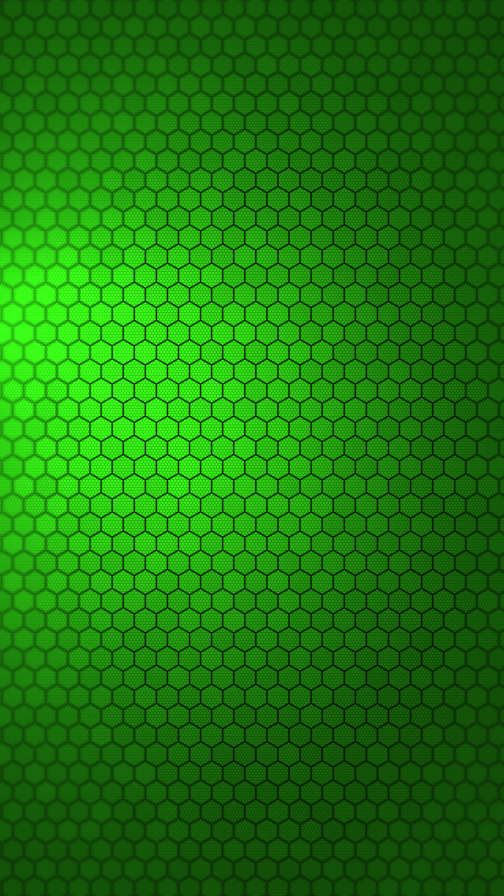
Reproduce this pattern procedurally as a Shadertoy shader.

```glsl
const float CELLS_ACROSS = 22.8;
const vec2  GRID_CENTER = vec2(0.398, 0.5);
const float LINE_HALF_WIDTH = 0.034;   // in cell widths
const float LINE_STRENGTH = 0.8;
const float LINE_FADE = 0.4;           // loss of line strength out of focus
const float MESH_PER_CELL = 7.0;
const float MESH_STRENGTH = 0.22;
const float CELL_VARIATION = 0.04;
const float MAX_BLUR = 0.13;           // in cell widths

const vec3  GREEN = vec3(0.225, 1.0, 0.095);
const float AMBIENT = 0.31;
const float GLOW = 0.73;
const vec2  GLOW_CENTER = vec2(0.26, 0.55);
const vec2  GLOW_SIZE = vec2(0.36, 0.215);
const float STREAK = 0.2;
const vec2  STREAK_CENTER = vec2(0.0, 0.66);
const vec2  STREAK_SIZE = vec2(0.2, 0.06);
const vec2  FOCUS_CENTER = vec2(0.55, 0.47);
const vec2  FOCUS_SIZE = vec2(0.58, 0.55);

const vec2 HEX_PERIOD = vec2(1.0, 1.7320508);

float hash(vec2 p) {
    vec3 q = fract(p.xyx * vec3(0.1031, 0.1030, 0.0973));
    q += dot(q, q.yzx + 33.33);
    return fract((q.x + q.y) * q.z);
}

float gaussian(vec2 p, vec2 center, vec2 size) {
    vec2 d = (p - center) / size;
    return exp(-0.5 * dot(d, d));
}

// Offset from the nearest center of a pointy-top hexagon grid
vec2 hexOffset(vec2 p) {
    vec2 halfPeriod = 0.5 * HEX_PERIOD;
    vec2 a = mod(p, HEX_PERIOD) - halfPeriod;
    vec2 b = mod(p - halfPeriod, HEX_PERIOD) - halfPeriod;
    return dot(a, a) < dot(b, b) ? a : b;
}

float hexEdgeDistance(vec2 offset) {
    vec2 q = abs(offset);
    return 0.5 - max(q.x, dot(q, vec2(0.5, 0.8660254)));
}

void mainImage(out vec4 fragColor, in vec2 fragCoord) {
    vec2 uv = fragCoord / iResolution.xy;
    vec2 p = (fragCoord - GRID_CENTER * iResolution.xy) * CELLS_ACROSS / iResolution.x;
    float pixel = CELLS_ACROSS / iResolution.x;

    // Focus falls off toward the borders
    float defocus = smoothstep(0.55, 1.0, length((uv - FOCUS_CENTER) / FOCUS_SIZE));

    // Hexagon outlines
    vec2 offset = hexOffset(p);
    float softness = 0.75 * pixel + MAX_BLUR * defocus;
    float line = 1.0 - smoothstep(LINE_HALF_WIDTH - softness,
                                  LINE_HALF_WIDTH + softness, hexEdgeDistance(offset));
    line *= LINE_STRENGTH * (1.0 - LINE_FADE * defocus);

    // Fine dotted mesh inside the cells
    float meshPixel = pixel * MESH_PER_CELL;
    float dotRadius = length(hexOffset(p * MESH_PER_CELL));
    float gap = smoothstep(0.36 - 0.4 * meshPixel, 0.36 + 0.4 * meshPixel, dotRadius);
    float mesh = MESH_STRENGTH * (1.0 - 0.75 * defocus) * gap;

    // Light from the left, with a narrow streak above it
    float light = AMBIENT + GLOW * gaussian(uv, GLOW_CENTER, GLOW_SIZE)
                + STREAK * gaussian(uv, STREAK_CENTER, STREAK_SIZE);
    vec2 cell = round((p - offset) / (0.5 * HEX_PERIOD));
    light *= 1.0 + CELL_VARIATION * (2.0 * hash(cell + 100.0) - 1.0);

    vec3 color = GREEN * light * (1.0 - mesh) * (1.0 - line);
    fragColor = vec4(clamp(color, 0.0, 1.0), 1.0);
}
```
